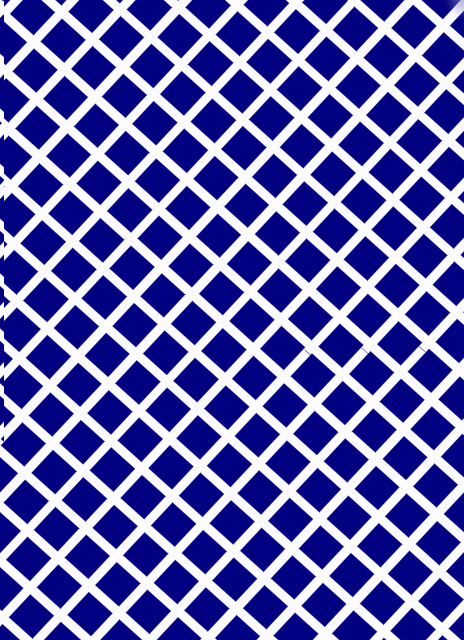
This pattern is drawn by a WebGL 2 fragment shader. Its source:

```glsl
#version 300 es
precision highp float;
// A slightly rotated lattice of white bands over navy, leaving navy diamonds.
// Points are mapped to skewed lattice coordinates, where bands lie on integers;
// a seam at the left, three hairline nicks and a dull corner add wear.
uniform vec2 u_resolution;
out vec4 fragColor;

float hash(float n) {
  return fract(sin(n * 91.73) * 4375.85);
}

float segmentDistance(vec2 p, vec2 a, vec2 b) {
  vec2 d = b - a;
  return length(p - a - d * clamp(dot(p - a, d) / dot(d, d), 0.0, 1.0));
}

// Coverage of one family of bands; t counts bands, spacing is in canvas heights.
float bands(float t, float spacing, float seed, float pixel) {
  float id = floor(t + 0.5);
  float halfWidth = 0.112 + 0.012 * (hash(id + seed) - 0.5);
  float d = (abs(t - id) - halfWidth) * spacing;
  return 1.0 - smoothstep(-0.75 * pixel, 0.75 * pixel, d);
}

void main() {
  float pixel = 1.0 / u_resolution.y;
  vec2 p = gl_FragCoord.xy * pixel;
  float right = u_resolution.x * pixel;
  vec3 navy = vec3(0.0, 0.0, 0.5);
  vec3 white = vec3(0.99, 0.99, 1.0);

  // Narrow seam where the upper left edge is out of step
  vec2 q = p;
  q.y -= 0.010 * step(p.x, 0.007) * step(0.31, p.y);

  // Lattice steps: along the falling bands, then along the rising bands
  vec2 falling = vec2(0.0478, -0.0430);
  vec2 rising = vec2(0.0436, 0.0466);
  vec2 cell = inverse(mat2(falling, rising)) * (q - vec2(0.348, 0.4974));
  float area = falling.x * rising.y - falling.y * rising.x;
  float lattice = max(bands(cell.x, area / length(rising), 3.0, pixel),
                      bands(cell.y, area / length(falling), 47.0, pixel));
  vec3 color = mix(navy, white, lattice);

  // Hairline nicks in a row
  for (int i = 0; i < 3; i++) {
    vec2 center = vec2(0.482, 0.448) + float(i) * vec2(0.0885, 0.0035);
    vec2 reach = vec2(0.005, -0.0045);
    float d = segmentDistance(p, center - reach, center + reach);
    float nick = 1.0 - smoothstep(0.0, 0.0008 + 0.5 * pixel, d);
    color = mix(color, navy, 0.5 * nick * (0.5 + 0.5 * hash(float(i) + 8.0)));
  }

  // Dull upper right corner
  float haze = 1.0 - smoothstep(0.0, 0.035, distance(p, vec2(right, 1.0)));
  color = mix(color, vec3(0.56, 0.56, 0.78), 0.6 * haze);

  fragColor = vec4(color, 1.0);
}
```
